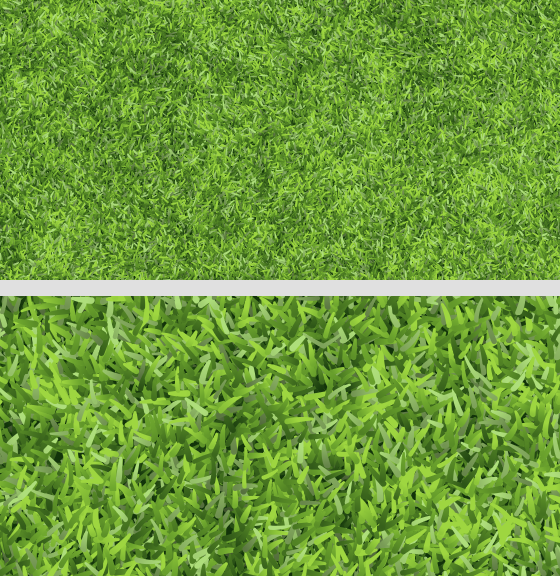
Top, the full canvas; bottom, a detail of the centre.
A WebGL 1 fragment shader for this texture:

```glsl
precision highp float;
uniform vec2 u_resolution;

#define CELLS 62.0
#define LAYERS 6
#define HALF_WIDTH 0.19
#define MIN_REACH 0.5
#define MAX_REACH 0.95
#define SPREAD 2.5
#define SWIRL 1.7
#define TONE_RANGE 0.78
#define TONE_BIAS -0.05
#define CLUMP_TONE 0.3
#define PALE_SHARE 0.2

const vec3 GAP = vec3(0.07, 0.20, 0.04);
const vec3 DEEP = vec3(0.20, 0.36, 0.10);
const vec3 SHADE = vec3(0.31, 0.50, 0.14);
const vec3 LEAF = vec3(0.43, 0.65, 0.18);
const vec3 SUNLIT = vec3(0.62, 0.84, 0.25);
const vec3 PALE = vec3(0.60, 0.76, 0.44);

vec4 hash4(vec2 p) {
  vec4 q = fract(p.xyxy * vec4(0.1031, 0.1030, 0.0973, 0.1099));
  q += dot(q, q.wzxy + 33.33);
  return fract((q.xxyz + q.yzzw) * q.zywx);
}

float noise(vec2 p) {
  vec2 i = floor(p), f = fract(p);
  f = f * f * (3.0 - 2.0 * f);
  float low = mix(hash4(i).x, hash4(i + vec2(1.0, 0.0)).x, f.x);
  float high = mix(hash4(i + vec2(0.0, 1.0)).x, hash4(i + 1.0).x, f.x);
  return mix(low, high, f.y);
}

// Five greens from the dark gaps to the sunlit tips
vec3 grassRamp(float tone) {
  float t = clamp(tone, 0.0, 1.0) * 4.0;
  vec3 c = mix(GAP, DEEP, clamp(t, 0.0, 1.0));
  c = mix(c, SHADE, clamp(t - 1.0, 0.0, 1.0));
  c = mix(c, LEAF, clamp(t - 2.0, 0.0, 1.0));
  return mix(c, SUNLIT, clamp(t - 3.0, 0.0, 1.0));
}

// Paints one blade over the turf; lift is 0 for the lowest layer, 1 for the top
vec3 paintBlade(vec3 turf, vec2 p, vec2 id, float lift, float clump, float pixel) {
  vec4 place = hash4(id + 17.0);
  vec4 look = hash4(id + 231.0);
  float swirl = noise(id * 0.11) - 0.5;
  float angle = 1.5708 + swirl * SWIRL + (place.z - 0.5) * SPREAD;
  vec2 along = vec2(cos(angle), sin(angle));
  float reach = mix(MIN_REACH, MAX_REACH, place.w);

  vec2 q = p - place.xy;
  float s = dot(q, along);
  float bend = (look.w - 0.5) * 0.3 * (s * s - 0.3);
  float side = dot(q, vec2(-along.y, along.x)) - bend;
  float h = clamp(s / reach * 0.5 + 0.5, 0.0, 1.0);
  float d = length(vec2(max(abs(s) - reach, 0.0), side));
  float width = HALF_WIDTH * mix(1.1, 0.55, h * h) * mix(0.75, 1.2, look.z);
  float cover = clamp((width - d) / pixel + 0.5, 0.0, 1.0);

  float tone = TONE_BIAS + TONE_RANGE * look.x + 0.4 * lift;
  tone += clump + (h - 0.5) * 0.22;
  vec3 color = grassRamp(tone);
  float pale = step(look.y, PALE_SHARE);
  color = mix(color, PALE * clamp(0.5 + 0.65 * tone, 0.4, 1.15), pale * 0.9);
  return mix(turf, color, cover);
}

void main() {
  vec2 uv = gl_FragCoord.xy / u_resolution.y;
  float pixel = CELLS / u_resolution.y;

  // Soft patches and small hollows in the turf
  float clump = (noise(uv * 18.0 + 7.0) - 0.5) * CLUMP_TONE;
  clump += (noise(uv * 4.0 + 31.0) - 0.5) * CLUMP_TONE * 0.4;
  vec3 turf = GAP;

  // Overlapping blades, lowest layer first
  for (int k = 0; k < LAYERS; k++) {
    float layer = float(k);
    vec2 p = uv * CELLS + layer * vec2(0.37, 0.61);
    vec2 cell = floor(p);
    for (int j = -1; j <= 1; j++) {
      for (int i = -1; i <= 1; i++) {
        vec2 id = cell + vec2(float(i), float(j));
        vec2 seed = id + layer * vec2(211.0, 157.0);
        float lift = layer / float(LAYERS - 1);
        turf = paintBlade(turf, p - id, seed, lift, clump, pixel);
      }
    }
  }
  gl_FragColor = vec4(turf, 1.0);
}
```
